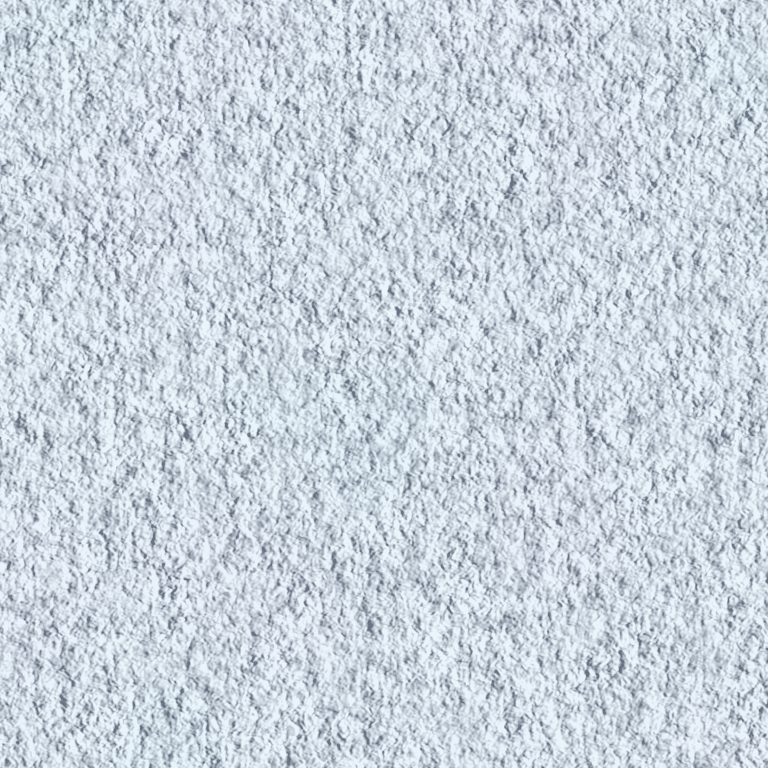
Give the GLSL for this texture, as a three.js fragment shader.

```glsl
// Rough white stucco under cool raking light from the side.
// A height field of packed domes, lumps and fine crumbs is sampled twice along
// the light direction; its slope and depth choose a tone from shadow to glare.

varying vec2 vUv;

const vec2 TO_LIGHT = vec2(0.98, 0.17);
const float LIGHT_STEP = 0.00175;
const vec3 SHADOW_COLOR = vec3(0.51, 0.55, 0.605);
const vec3 LIT_COLOR = vec3(0.89, 0.93, 0.962);

// Random vector in -1..1 for a lattice point, without sine.
vec2 hashVector(vec2 cell) {
  vec3 q = fract(cell.xyx * vec3(0.1031, 0.1030, 0.0973));
  q += dot(q, q.yzx + 33.33);
  return fract((q.xx + q.yz) * q.zy) * 2.0 - 1.0;
}

float cornerRamp(vec2 cell, vec2 local, vec2 corner) {
  return dot(hashVector(cell + corner), local - corner);
}

// Gradient noise around zero, with a standard deviation near 0.18.
float gradientNoise(vec2 p) {
  vec2 cell = floor(p);
  vec2 f = fract(p);
  vec2 s = f * f * f * (f * (f * 6.0 - 15.0) + 10.0);
  float low = mix(cornerRamp(cell, f, vec2(0.0)),
                  cornerRamp(cell, f, vec2(1.0, 0.0)), s.x);
  float high = mix(cornerRamp(cell, f, vec2(0.0, 1.0)),
                   cornerRamp(cell, f, vec2(1.0)), s.x);
  return mix(low, high, s.y);
}

// Union of scattered round grains of random height, one per cell.
float packedDomes(vec2 p) {
  vec2 cell = floor(p);
  vec2 f = fract(p);
  float top = -1.0;
  for (int j = -1; j <= 1; j++) {
    for (int i = -1; i <= 1; i++) {
      vec2 offset = vec2(float(i), float(j));
      vec2 center = offset + 0.5 + 0.45 * hashVector(cell + offset);
      float peak = 0.2 + 0.2 * hashVector(cell + offset + 171.0).x;
      vec2 d = f - center;
      top = max(top, peak - 0.9 * dot(d, d));
    }
  }
  return top;
}

float plasterHeight(vec2 p) {
  float lumps = gradientNoise(p * 38.0 + 5.4);
  float grains = packedDomes(p * 85.0 + 7.3);
  float crumbs = gradientNoise(p * 120.0 + 31.7);
  float grit = gradientNoise(p * 240.0 + 83.1);
  return lumps + 0.75 * grains + 0.65 * crumbs + 0.45 * grit;
}

// Bends the domain so that the grains get uneven outlines.
vec2 warp(vec2 p, float frequency, float amount) {
  vec2 q = p * frequency;
  return p + amount * vec2(gradientNoise(q + 11.9), gradientNoise(q + 57.4));
}

// Slope-weighted exposure: bright faces level off, shadows fall away.
float exposure(float light) {
  float z = clamp(light, -2.6, 2.3);
  return min(0.855 + 0.105 * z - 0.02 * z * z, 0.955);
}

void main() {
  // Relief on both sides of the point, along the light
  vec2 p = warp(vUv, 45.0, 0.004);
  float nearHeight = plasterHeight(p + TO_LIGHT * LIGHT_STEP);
  float farHeight = plasterHeight(p - TO_LIGHT * LIGHT_STEP);
  float slope = (farHeight - nearHeight) / 0.215;
  float depth = (0.5 * (nearHeight + farHeight) - 0.06) / 0.25;

  // Broad patches of rougher and smoother plaster
  float roughness = 1.0 + 0.5 * gradientNoise(vUv * 13.0 + 3.7);
  float patchLight = 0.5 * gradientNoise(vUv * 9.0 + 21.2);
  float light = roughness * (0.92 * slope + 0.4 * depth) + patchLight;

  // Tone to colour, with a faint drift between cool and neutral
  float tone = (exposure(light) - SHADOW_COLOR.g)
             / (LIT_COLOR.g - SHADOW_COLOR.g);
  vec3 color = mix(SHADOW_COLOR, LIT_COLOR, tone);
  float drift = gradientNoise(vUv * 4.0 + 45.6);
  color += drift * vec3(0.01, -0.004, 0.0);

  gl_FragColor = vec4(clamp(color, 0.0, 1.0), 1.0);
}
```
